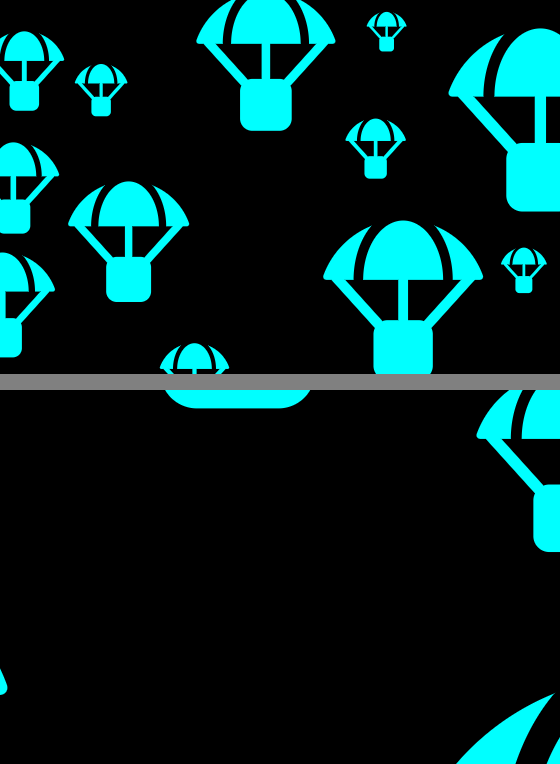
Top: the whole. Bottom: its middle third, enlarged.
Give the GLSL for this pattern, as a Shadertoy shader.

```glsl
const vec3 SKY = vec3(0.0);
const vec3 CYAN = vec3(0.0, 1.0, 1.0);
const int CHUTES = 12;
const int CANDIDATES = 64;

float ellipse(vec2 p, vec2 radii) {
    float f = length(p / radii);
    float slope = length(p / (radii * radii));
    return f * (f - 1.0) / max(slope, 1e-4);
}

float roundedBox(vec2 p, vec2 halfSize, float corner) {
    vec2 q = abs(p) - halfSize + corner;
    return length(max(q, 0.0)) + min(max(q.x, q.y), 0.0) - corner;
}

float segment(vec2 p, vec2 a, vec2 b, float halfWidth) {
    vec2 ab = b - a;
    float t = clamp(dot(p - a, ab) / dot(ab, ab), 0.0, 1.0);
    return length(p - a - ab * t) - halfWidth;
}

// Intersection of two shapes with a rounded corner
float roundedIntersect(float a, float b, float corner) {
    vec2 q = vec2(a, b) + corner;
    return length(max(q, 0.0)) + min(max(q.x, q.y), 0.0) - corner;
}

float canopy(vec2 p, float baseY) {
    vec2 q = p - vec2(0.0, baseY);
    float dome = max(ellipse(q, vec2(0.256, 0.38)), -q.y);
    float gap = ellipse(q, vec2(0.3175, 0.45));
    float shell = length(q + vec2(0.0, 0.158)) - 0.5435;
    float wings = max(roundedIntersect(shell, -q.y, 0.03), -gap);
    return min(dome, wings);
}

// Parachute of unit width with a crate, centred on the origin
float parachute(vec2 p) {
    p.x = abs(p.x);
    float crate = roundedBox(p + vec2(0.0, 0.319), vec2(0.19, 0.191), 0.09);
    float rope = segment(p, vec2(0.442, 0.16), vec2(0.117, -0.2), 0.033);
    float pole = roundedBox(p + vec2(0.0, 0.03), vec2(0.0315, 0.18), 0.0);
    return min(canopy(p, 0.13), min(crate, min(rope, pole)));
}

// Evenly spread candidate positions, reaching slightly past the top and bottom
vec2 candidate(int index, float aspect) {
    vec2 spread = fract(vec2(0.965, 0.66) + vec2(0.7549, 0.5698) * float(index));
    return spread * vec2(aspect, 1.12) - vec2(0.0, 0.06);
}

// Distance to all parachutes, packed from the largest to the smallest
float scatter(vec2 p, float aspect) {
    vec3 placed[CHUTES];
    int count = 0;
    float reach = 0.25;
    float nearest = 10.0;
    for (int i = 0; i < CANDIDATES && count < CHUTES; i++) {
        vec2 centre = candidate(i, aspect);
        bool isFree = true;
        for (int j = 0; j < count; j++) {
            vec2 apart = abs(centre - placed[j].xy);
            if (max(apart.x, apart.y) < reach + placed[j].z + 0.01) isFree = false;
        }
        if (isFree) {
            float width = 1.92 * reach;
            nearest = min(nearest, parachute((p - centre) / width) * width);
            placed[count] = vec3(centre, reach);
            count++;
            reach *= 0.87;
        }
    }
    return nearest;
}

void mainImage(out vec4 fragColor, in vec2 fragCoord) {
    vec2 p = fragCoord / iResolution.y;
    float d = scatter(p, iResolution.x / iResolution.y);
    float coverage = clamp(0.5 - d * iResolution.y, 0.0, 1.0);
    fragColor = vec4(mix(SKY, CYAN, coverage), 1.0);
}
```
